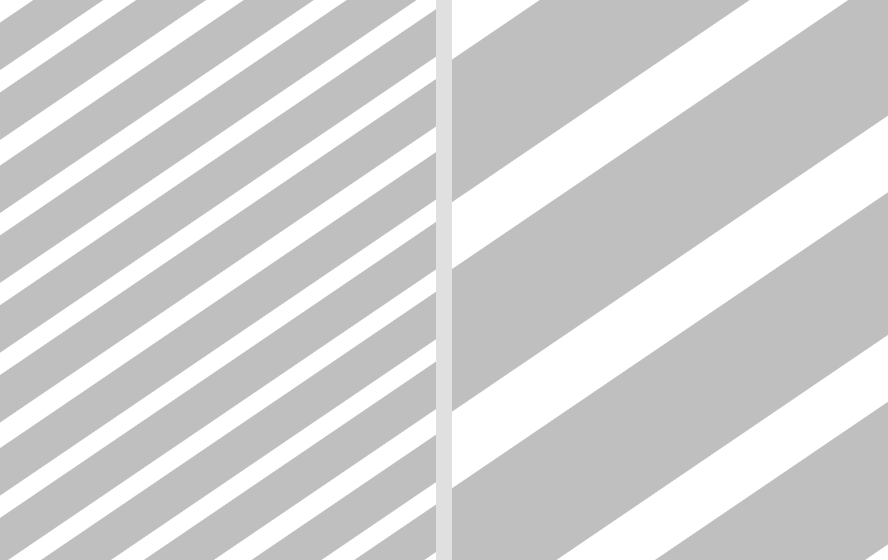
Left: the whole. Right: its middle third, enlarged.
Write a Shadertoy shader that draws this pattern.

```glsl
// Grey diagonal stripes on white, in groups of four with a wider gap between groups

// Signed distance to the nearest stripe, in canvas heights
float stripeDistance(vec2 p) {
    const float slope = 0.679;
    const float spacing = 0.1247;  // stripe to stripe, measured vertically
    const float thickness = 0.0849;
    const float lead = 0.02;       // part of the gap kept before each stripe

    // Height below the top edge, carried along the slope to the left edge
    float drop = 1.0 - p.y + slope * p.x;

    // Four even stripes per group; the last cell takes the extra gap
    float along = mod(drop - 0.2956 + lead, 0.5046);
    float index = min(floor(along / spacing), 3.0);
    float offset = along - index * spacing - lead - 0.5 * thickness;

    return (abs(offset) - 0.5 * thickness) / length(vec2(1.0, slope));
}

void mainImage(out vec4 fragColor, in vec2 fragCoord) {
    float edge = stripeDistance(fragCoord / iResolution.y);

    // Blend over about one pixel
    float coverage = clamp(0.5 - edge * iResolution.y, 0.0, 1.0);
    fragColor = vec4(mix(vec3(1.0), vec3(0.75), coverage), 1.0);
}
```
